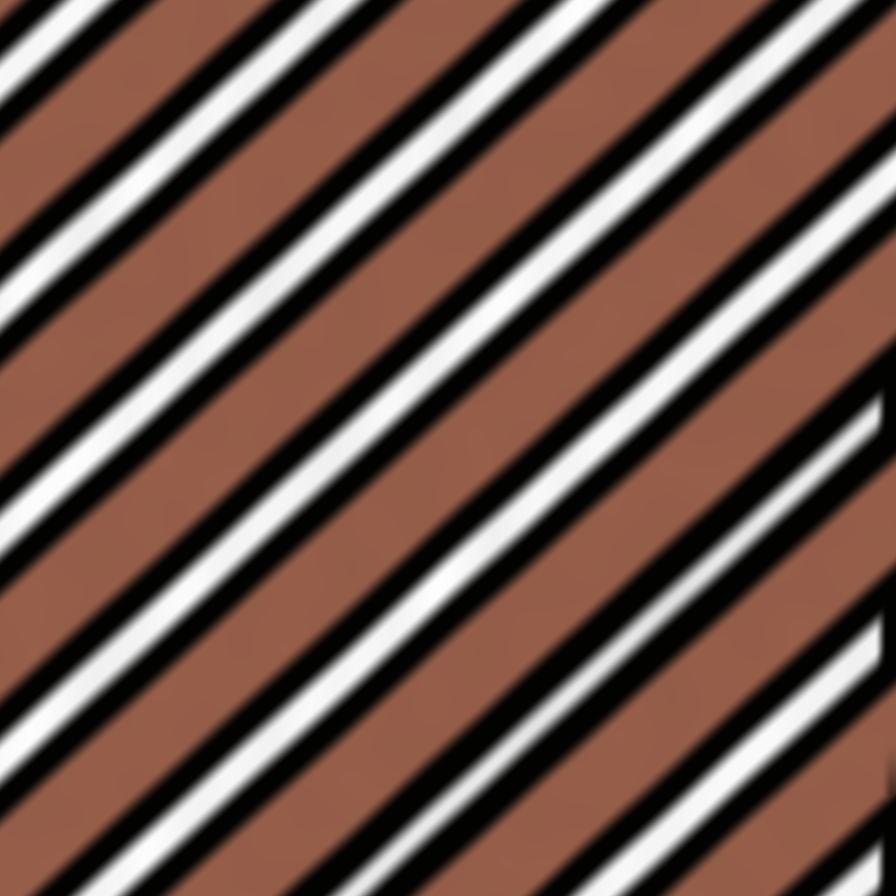
Write a three.js fragment shader that draws this pattern.

```glsl
#define SLOPE 0.91
#define ROW_STEP 0.2526
#define ROW_START 0.0911
#define WHITE_HALF 0.0172
#define THIN_HALF 0.0118
#define THIN_ROW 5.0
#define DARK_HALF 0.0500
#define SOFTNESS 0.0105
#define WANDER 0.0022
#define BROWN vec3(0.585, 0.367, 0.286)
#define BLACK vec3(0.008, 0.006, 0.004)
#define WHITE vec3(0.965)

varying vec2 vUv;

vec2 hashGradient(vec2 cell) {
  float angle = 6.2832 * fract(sin(dot(cell, vec2(127.1, 311.7))) * 4375.5);
  return vec2(cos(angle), sin(angle));
}

float gradientNoise(vec2 p) {
  vec2 cell = floor(p);
  vec2 f = fract(p);
  vec2 blend = f * f * f * (f * (f * 6.0 - 15.0) + 10.0);
  float a = dot(hashGradient(cell), f);
  float b = dot(hashGradient(cell + vec2(1.0, 0.0)), f - vec2(1.0, 0.0));
  float c = dot(hashGradient(cell + vec2(0.0, 1.0)), f - vec2(0.0, 1.0));
  float d = dot(hashGradient(cell + vec2(1.0, 1.0)), f - vec2(1.0, 1.0));
  return mix(mix(a, b, blend.x), mix(c, d, blend.x), blend.y);
}

// Coverage of a soft-edged band around distance zero
float band(float dist, float halfWidth) {
  return 1.0 - smoothstep(halfWidth - SOFTNESS, halfWidth + SOFTNESS, dist);
}

void main() {
  // Diagonal rows, numbered from the upper left corner
  float across = (1.0 - vUv.y + SLOPE * vUv.x - ROW_START) / ROW_STEP;
  float row = floor(across + 0.5);
  float normalScale = ROW_STEP / sqrt(1.0 + SLOPE * SLOPE);

  // Slight wander and uneven brightness along each row
  vec2 alongRow = vec2(vUv.x * 9.0, row * 3.7 + 0.5);
  float wander = WANDER * gradientNoise(alongRow);
  float shine = 1.0 + 0.06 * gradientNoise(alongRow * 1.7);
  float dist = abs((across - row) * normalScale + wander);

  // One row carries a thinner, duller core
  float thin = 1.0 - step(0.5, abs(row - THIN_ROW));
  float core = band(dist, mix(WHITE_HALF, THIN_HALF, thin));
  core *= mix(1.0, 0.93, thin);

  // Cores stop short of the right side in the lower part
  float lower = 1.0 - smoothstep(0.60, 0.64, vUv.y);
  core *= 1.0 - lower * smoothstep(0.976, 0.990, vUv.x);

  // Dark strip in the lower right corner
  float strip = smoothstep(0.983, 0.996, vUv.x);
  strip *= 1.0 - smoothstep(0.06, 0.18, vUv.y);

  vec3 ground = BROWN * (1.0 + 0.025 * gradientNoise(vUv * 14.0));
  vec3 color = mix(ground, BLACK, max(band(dist, DARK_HALF), strip));
  color = mix(color, WHITE * shine, core);
  gl_FragColor = vec4(color, 1.0);
}
```
